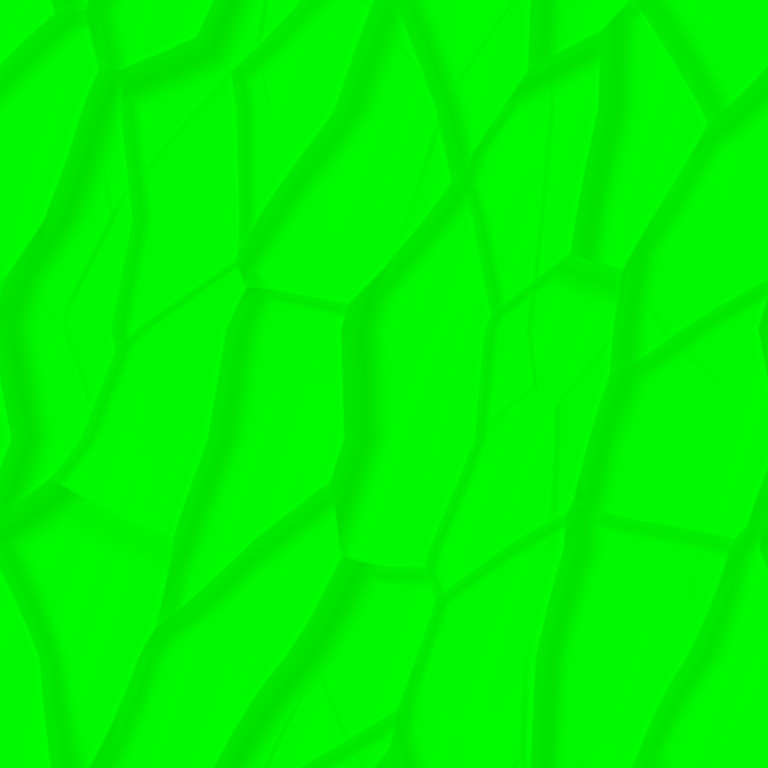
Write a WebGL 2 fragment shader that draws this texture map.

```glsl
#version 300 es
precision highp float;

#define PLATE_GRID vec2(6.0, 3.0)
#define PLATE_SHEAR 2.0
#define CRACK_GRID vec2(5.0, 2.0)
#define CRACK_SHEAR 1.0
#define JITTER 0.88
#define BEND 0.05
#define RIM 0.004
#define MAX_WIDTH 0.029
#define FACE_GREEN 0.978
#define GROOVE_DEPTH 0.105
#define LIP_GAIN 0.018
#define LIGHT vec2(-0.8, 0.6)

uniform vec2 u_resolution;
out vec4 outColor;

float hash(vec2 p) {
  return fract(sin(dot(p, vec2(127.1, 311.7))) * 43758.5453);
}

// Sheared lattice: one step up the canvas shifts the columns by a whole number.
vec2 toLattice(vec2 p, vec2 grid, float shear) {
  return vec2(grid.x * p.x - shear * p.y, grid.y * p.y);
}

vec2 wrapId(vec2 id, vec2 grid, float shear) {
  float row = floor(id.y / grid.y);
  id += row * vec2(shear, -grid.y);
  return vec2(mod(id.x, grid.x), id.y);
}

// Linear interpolation keeps the kinks that give the rims their angular bends.
float kinkNoise(vec2 p, vec2 grid, float shear, float seed) {
  vec2 q = toLattice(p, grid, shear);
  vec2 id = floor(q), f = q - id;
  float a = hash(wrapId(id, grid, shear) + seed);
  float b = hash(wrapId(id + vec2(1, 0), grid, shear) + seed);
  float c = hash(wrapId(id + vec2(0, 1), grid, shear) + seed);
  float d = hash(wrapId(id + vec2(1, 1), grid, shear) + seed);
  return mix(mix(a, b, f.x), mix(c, d, f.x), f.y);
}

vec2 cellPoint(vec2 id, vec2 grid, float shear, float seed) {
  vec2 w = wrapId(id, grid, shear) + seed;
  return id + 0.5 + JITTER * (vec2(hash(w), hash(w + 19.7)) - 0.5);
}

// Overlapping plates: x is groove darkness, y is the bright lip of the upper plate.
vec2 plates(vec2 p, vec2 grid, float shear, float seed, float maxWidth) {
  vec2 q = toLattice(p, grid, shear);
  vec2 base = floor(q), home = base, toHome = vec2(0);
  float best = 1e5;
  for (int j = -1; j <= 1; j++)
    for (int i = -1; i <= 1; i++) {
      vec2 id = base + vec2(i, j);
      vec2 r = cellPoint(id, grid, shear, seed) - q;
      if (dot(r, r) < best) {
        best = dot(r, r);
        home = id;
        toHome = r;
      }
    }

  float homeHash = hash(wrapId(home, grid, shear) + seed + 5.3);
  vec2 relief = vec2(0);
  for (int j = -2; j <= 2; j++)
    for (int i = -2; i <= 2; i++) {
      if (i == 0 && j == 0) continue;
      vec2 id = home + vec2(i, j);
      vec2 r = cellPoint(id, grid, shear, seed) - q;
      vec2 across = r - toHome;

      // Distance and normal of the shared rim in canvas units
      vec2 slope = vec2(grid.x * across.x, grid.y * across.y - shear * across.x);
      float d = dot(0.5 * (r + toHome), across) / length(slope);
      float facing = dot(normalize(slope), LIGHT);

      // Both sides of a rim share its width and depth
      float edge = fract(3.0 * (homeHash + hash(wrapId(id, grid, shear) + seed + 5.3)));
      float width = mix(0.15, 1.0, edge) * maxWidth;
      float depth = mix(0.5, 1.0, edge) * smoothstep(0.0, 0.6, abs(facing));

      if (facing > 0.0) {
        float slopeShade = 0.7 + 0.3 * smoothstep(0.0, width, d);
        float fade = 1.0 - smoothstep(0.8 * width, 2.2 * width, d);
        relief.x = max(relief.x, depth * slopeShade * fade);
      } else {
        float rim = 1.0 - smoothstep(0.0, RIM, d);
        float lip = (1.0 - rim) * (1.0 - smoothstep(RIM, 3.0 * RIM, d));
        relief = max(relief, depth * vec2(0.7 * rim, lip));
      }
    }
  return relief;
}

void main() {
  vec2 p = gl_FragCoord.xy / u_resolution;

  // Angular bends
  vec2 bend = vec2(kinkNoise(p, vec2(5, 7), 0.0, 11.0),
                   kinkNoise(p, vec2(6, 5), 0.0, 23.0)) - 0.5;
  vec2 bent = p + BEND * bend;

  // Main plates, and hairline cracks that fade out along their length
  vec2 relief = plates(bent, PLATE_GRID, PLATE_SHEAR, 3.0, MAX_WIDTH);
  vec2 crack = plates(bent, CRACK_GRID, CRACK_SHEAR, 41.0, 0.2 * MAX_WIDTH);
  crack *= 0.5 * smoothstep(0.4, 0.65, kinkNoise(p, vec2(5, 4), 0.0, 67.0));
  relief = max(relief, crack);

  // Faint grain along the plates
  float grain = kinkNoise(p, vec2(60, 5), 20.0, 83.0) - 0.5;
  float green = FACE_GREEN - GROOVE_DEPTH * relief.x + LIP_GAIN * relief.y + 0.006 * grain;
  outColor = vec4(0.0, clamp(green, 0.0, 1.0), 0.0, 1.0);
}
```
